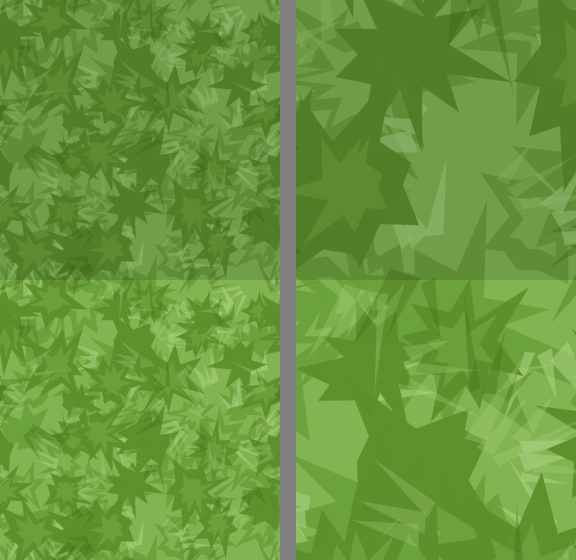
Left: the whole. Right: its middle third, enlarged.
Write a Shadertoy shader that draws this texture.

```glsl
// Flat-coloured tile of spiky grass tufts, drawn twice: shaded above, sunlit below
#define TUFT_CELLS 6.0
#define BLADE_CELLS 7.0
#define DARK_SHARE 0.82
#define BLADE_SHARE 0.55
#define HOLLOW_SCALE 0.55
#define SHADE vec3(0.87, 0.873, 0.88)
#define BASE_GREEN vec3(0.51, 0.71, 0.32)
#define MID_GREEN vec3(0.42, 0.63, 0.23)
#define DARK_GREEN vec3(0.36, 0.56, 0.165)
#define DEEP_GREEN vec3(0.25, 0.42, 0.08)
#define LIGHT_GREEN vec3(0.66, 0.82, 0.50)

const float TAU = 6.2831853;

float hash(vec2 id, float seed) {
    return fract(sin(dot(id, vec2(127.1, 311.7)) + seed * 74.7) * 43758.5453);
}

vec2 polar(float angle, float radius) {
    return radius * vec2(cos(angle), sin(angle));
}

// Signed distance to the edge of an irregular star, positive inside
float starDistance(vec2 p, float size, vec2 id, float seed) {
    float count = 7.0 + floor(3.0 * hash(id, seed));
    float turn = fract(atan(p.y, p.x) / TAU + hash(id, seed + 1.0)) * count;
    float k = min(floor(turn), count - 1.0);
    float f = turn - k;
    float stepAngle = TAU / count;
    float lean = mix(0.15, 0.85, hash(id, seed + 10.0 + k));
    float tip = size * mix(0.48, 1.0, hash(id, seed + 30.0 + k));
    float valleyA = size * mix(0.28, 0.5, hash(id, seed + 50.0 + k));
    float valleyB = size * mix(0.28, 0.5, hash(id, seed + 50.0 + mod(k + 1.0, count)));
    vec2 tipPoint = polar(lean * stepAngle, tip);
    vec2 a = f < lean ? polar(0.0, valleyA) : tipPoint;
    vec2 b = f < lean ? tipPoint : polar(stepAngle, valleyB);
    vec2 q = polar(f * stepAngle, length(p)) - a;
    vec2 edge = b - a;
    return (edge.x * q.y - edge.y * q.x) / length(edge);
}

// Signed distance to a tapered blade along +x, positive inside
float bladeDistance(vec2 p, float len, float width) {
    float side = (width * (1.0 - p.x / len) - abs(p.y)) / sqrt(1.0 + width * width / (len * len));
    return min(side, p.x + 0.25 * p.y);
}

float coverage(float d, float pixel) {
    return clamp(0.5 + d / pixel, 0.0, 1.0);
}

// Scattered stars, some with a lighter smaller star inside
vec3 paintTufts(vec3 color, vec2 uv, vec3 ink, vec3 hollowInk, float share, float seed, float pixel) {
    vec2 p = uv * TUFT_CELLS;
    float px = pixel * TUFT_CELLS;
    for (int y = -1; y <= 1; y++)
    for (int x = -1; x <= 1; x++) {
        vec2 cell = floor(p) + vec2(x, y);
        vec2 id = mod(cell, TUFT_CELLS);
        if (hash(id, seed) > share) continue;
        vec2 center = mix(vec2(0.08), vec2(0.92), vec2(hash(id, seed + 1.0), hash(id, seed + 2.0)));
        vec2 q = p - cell - center;
        float size = mix(0.6, 1.04, hash(id, seed + 3.0));
        color = mix(color, ink, 0.95 * coverage(starDistance(q, size, id, seed + 4.0), px));
        if (hash(id, seed + 5.0) < 0.65) {
            float hollow = starDistance(q, size * HOLLOW_SCALE, id, seed + 4.0);
            color = mix(color, hollowInk, 0.9 * coverage(hollow, px));
        }
    }
    return color;
}

// Small fans of translucent blades
vec3 paintBlades(vec3 color, vec2 uv, vec3 ink, float opacity, float seed, float pixel) {
    vec2 p = uv * BLADE_CELLS;
    for (int y = -1; y <= 1; y++)
    for (int x = -1; x <= 1; x++) {
        vec2 cell = floor(p) + vec2(x, y);
        vec2 id = mod(cell, BLADE_CELLS);
        if (hash(id, seed) > BLADE_SHARE) continue;
        vec2 root = vec2(hash(id, seed + 1.0), hash(id, seed + 2.0));
        float heading = TAU * hash(id, seed + 3.0);
        for (float i = 0.0; i < 3.0; i++) {
            vec2 side = polar(heading + 1.57, (i - 1.0) * 0.12);
            float angle = heading + (i - 1.0) * 0.35 + 0.5 * (hash(id, seed + 4.0 + i) - 0.5);
            vec2 axis = polar(angle, 1.0);
            vec2 q = p - cell - root - side;
            q = vec2(dot(q, axis), dot(q, vec2(-axis.y, axis.x)));
            float len = mix(0.35, 0.85, hash(id, seed + 8.0 + i));
            float width = mix(0.04, 0.11, hash(id, seed + 12.0 + i));
            float mask = coverage(bladeDistance(q, len, width), pixel * BLADE_CELLS);
            color = mix(color, ink, opacity * mask);
        }
    }
    return color;
}

void mainImage(out vec4 fragColor, in vec2 fragCoord) {
    vec2 uv = fragCoord / iResolution.xy * vec2(1.0, 2.0);
    float pixel = 1.2 / iResolution.x;

    // Layers from the ground up
    vec3 color = BASE_GREEN;
    color = paintTufts(color, uv, MID_GREEN, BASE_GREEN, 1.0, 3.0, pixel);
    color = paintBlades(color, uv, LIGHT_GREEN, 0.6, 151.0, pixel);
    color = paintTufts(color, uv, DARK_GREEN, MID_GREEN, DARK_SHARE, 307.0, pixel);
    color = paintBlades(color, uv, DEEP_GREEN, 0.35, 419.0, pixel);
    color = paintBlades(color, uv, LIGHT_GREEN, 0.3, 523.0, pixel);

    // The upper tile lies in shade
    float upper = coverage(uv.y - 1.0, 2.0 / iResolution.y);
    fragColor = vec4(color * mix(vec3(1.0), SHADE, upper), 1.0);
}
```
